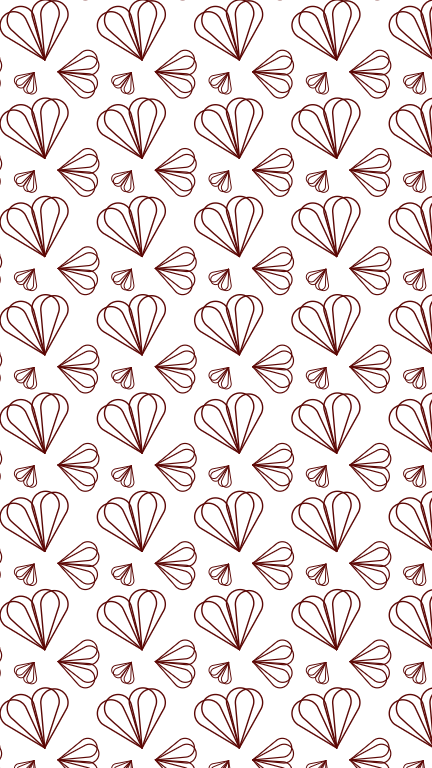
A Shadertoy shader for this pattern:

```glsl
// Repeating tile of three looped line-drawn hearts in dark red on white.

// Distance to a teardrop outline with its point at the origin, opening along +y.
float teardrop(vec2 p)
{
    const float centre = 0.477, radius = 0.140;
    p.x = abs(p.x);
    float sine = radius / centre;
    vec2 side = vec2(sine, sqrt(1.0 - sine * sine));
    float along = dot(p, side);
    float tangent = centre * side.y;
    return along < tangent
        ? length(p - side * max(along, 0.0))
        : abs(length(p - vec2(0.0, centre)) - radius);
}

vec2 rotate(vec2 p, float angle)
{
    float c = cos(angle), s = sin(angle);
    return vec2(c * p.x - s * p.y, s * p.x + c * p.y);
}

// Share of a pixel that a stroke covers, also right for hairlines.
float strokeCoverage(float dist, float halfWidth, float pixel)
{
    return clamp((halfWidth - dist) / pixel + 0.5, 0.0, 1.0)
         - clamp((-halfWidth - dist) / pixel + 0.5, 0.0, 1.0);
}

// Uncovered paper left by one heart, repeated over the tiles.
float heartPaper(vec2 p, vec2 tip, float angle, float size, float pixel)
{
    // Wrap around the middle of the heart so no loop is cut at a tile edge
    vec2 tile = vec2(1.0, 1.0103);
    vec2 middle = 0.3 * size * vec2(sin(angle), cos(angle));
    vec2 q = p - tip - middle;
    q = rotate(q - tile * round(q / tile) + middle, angle) / size;

    // Two overlapping loops in each lobe
    float paper = 1.0;
    float halfWidth = 0.0037 + 0.0035 * size;
    for (int i = 0; i < 4; i++)
    {
        float lobe = i < 2 ? -1.0 : 1.0;
        float spread = lobe * radians(i % 2 == 0 ? 27.0 : 16.0);
        float dist = teardrop(rotate(q, spread)) * size;
        paper *= 1.0 - strokeCoverage(dist, halfWidth, pixel);
    }
    return paper;
}

void mainImage(out vec4 fragColor, in vec2 fragCoord)
{
    // One unit is a tile width, measured from the top left corner
    float pixel = 4.44 / iResolution.x;
    vec2 p = (fragCoord - vec2(0.0, iResolution.y)) * pixel;

    // Large, medium and small heart
    float paper = heartPaper(p, vec2(0.460, -0.615), radians(-15.0), 1.0, pixel);
    paper *= heartPaper(p, vec2(0.597, -0.738), radians(94.7), 0.69, pixel);
    paper *= heartPaper(p, vec2(0.350, -0.746), radians(215.0), 0.36, pixel);

    vec3 ink = vec3(0.36, 0.03, 0.02);
    fragColor = vec4(mix(ink, vec3(1.0), paper), 1.0);
}
```
